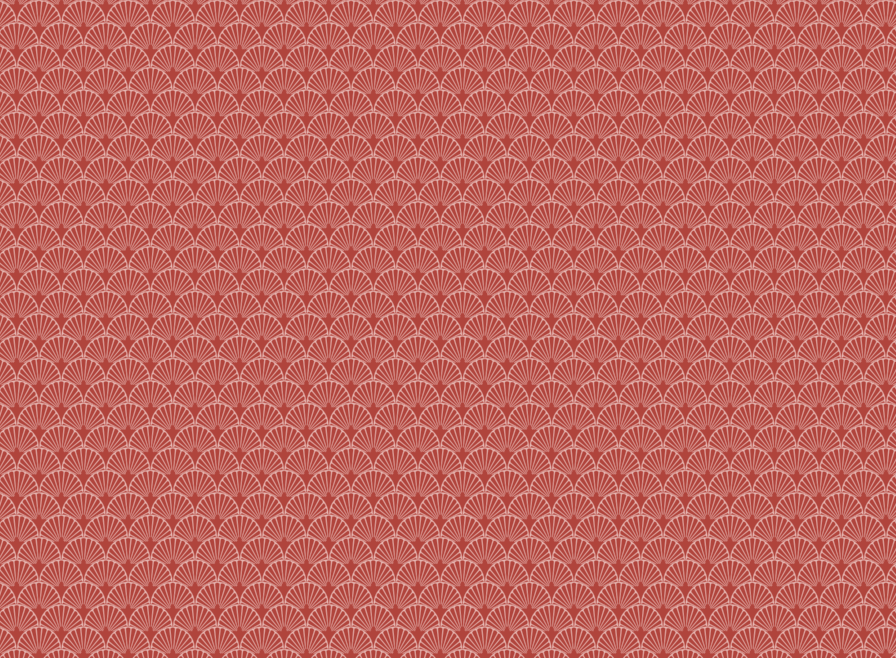
This pattern is drawn by a Shadertoy shader. Its source:

```glsl
// Amount of light ink on one shell, centred at 0 with radius 1
float shellInk(vec2 f, float blur) {
    vec2 d = f + vec2(0.0, 0.38);
    float r = length(d);
    float angle = atan(d.x, d.y);

    // Fourteen fine ribs enclose thirteen petals
    float sector = 0.2;
    float rib = clamp(floor(angle / sector), -7.0, 6.0) + 0.5;
    float offset = abs(angle - rib * sector);
    float ribDistance = r * sin(min(offset, 1.57));
    float ribs = 1.0 - smoothstep(-blur, blur, ribDistance - 0.010 - 0.013 * r);

    // Ribs stop short of the base and leave a five-pointed star
    float starRadius = 0.29 + 0.08 * cos(5.0 * angle);
    ribs *= smoothstep(-blur, blur, r - starRadius);

    // Rim thickens where neighbouring rounded petals meet
    float cusp = clamp(1.0 - 2.0 * offset / sector, 0.0, 1.0);
    float rimDistance = 0.985 - length(f);
    float rim = smoothstep(-blur, blur, rimDistance)
              * (1.0 - smoothstep(-blur, blur, rimDistance - 0.045 - 0.06 * cusp * cusp));
    rim *= step(0.0, f.y);

    float inside = smoothstep(-blur, blur, rimDistance);
    return max(ribs * inside, rim);
}

// Position relative to the nearest shell centre in a staggered row
vec2 shellCoord(vec2 p, float row) {
    float x = p.x - mod(row, 2.0);
    return vec2(mod(x + 1.0, 2.0) - 1.0, p.y - row);
}

// Lower rows overlap the rows above them
float patternInk(vec2 p, float blur) {
    float row = floor(p.y);
    vec2 f = shellCoord(p, row);
    if (dot(f, f) > 1.0) f = shellCoord(p, row + 1.0);
    return shellInk(f, blur);
}

void mainImage(out vec4 fragColor, in vec2 fragCoord) {
    vec2 repeats = vec2(40.2, 29.4);
    float pixel = repeats.x / iResolution.x;

    // Average a grid of samples so that fine ribs stay smooth
    float ink = 0.0;
    for (int i = 0; i < 16; i++) {
        vec2 jitter = (vec2(i % 4, i / 4) - 1.5) * 0.36;
        vec2 p = (fragCoord + jitter) / iResolution.xy * repeats;
        ink += patternInk(p - vec2(16.75, 15.42), pixel * 0.2) / 16.0;
    }

    vec3 brickRed = vec3(0.69, 0.265, 0.235);
    vec3 palePink = vec3(0.90, 0.71, 0.69);
    fragColor = vec4(mix(brickRed, palePink, ink), 1.0);
}
```
